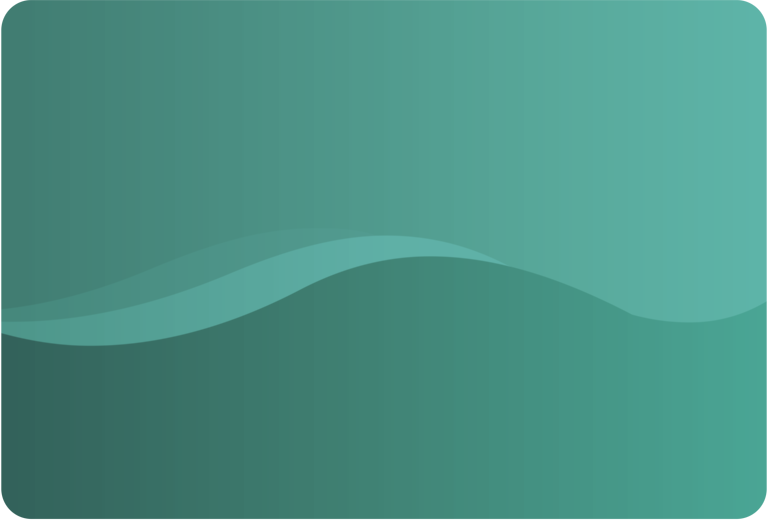
Reproduce this background procedurally as a WebGL 1 fragment shader.

```glsl
precision highp float;

uniform vec2 u_resolution;

const vec3 PAPER = vec3(1.0);

// Each knot holds position x, height y and slope.
float hermite(float x, vec3 a, vec3 b) {
    float span = b.x - a.x;
    float t = clamp((x - a.x) / span, 0.0, 1.0);
    float s = 1.0 - t;
    float height = mix(a.y, b.y, t * t * (3.0 - 2.0 * t));
    float bend = span * t * s * (a.z * s - b.z * t);
    return height + bend + b.z * max(x - b.x, 0.0);
}

// Three joined segments through four knots
float crest(float x, vec3 a, vec3 b, vec3 c, vec3 d) {
    if (x < b.x) return hermite(x, a, b);
    if (x < c.x) return hermite(x, b, c);
    return hermite(x, c, d);
}

float backCrest(float x) {
    return crest(x, vec3(0.0, 0.405, 0.15), vec3(0.195, 0.482, 0.62),
                    vec3(0.408, 0.561, 0.0), vec3(0.490, 0.547, -0.52));
}

float ribbonCrest(float x) {
    return crest(x, vec3(0.0, 0.3815, -0.04), vec3(0.2995, 0.474, 0.62),
                    vec3(0.503, 0.547, 0.0), vec3(0.655, 0.494, -0.74));
}

// The front wave has a kink where its right-hand trough begins.
float frontCrest(float x) {
    vec3 top = vec3(0.560, 0.507, 0.0);
    vec2 kink = vec2(0.823, 0.395);
    if (x < top.x) {
        return crest(x, vec3(0.0, 0.360, -0.41), vec3(0.117, 0.335, 0.0),
                        vec3(0.391, 0.443, 0.77), top);
    }
    if (x < kink.x) return hermite(x, top, vec3(kink, -0.77));
    vec3 trough = vec3(0.898, 0.380, 0.0);
    if (x < trough.x) return hermite(x, vec3(kink, -0.41), trough);
    return hermite(x, trough, vec3(1.0, 0.422, 0.89));
}

// Colour ramp with a middle stop
vec3 ramp(float x, float middle, vec3 left, vec3 centre, vec3 right) {
    vec3 first = mix(left, centre, clamp(x / middle, 0.0, 1.0));
    return mix(first, right, clamp((x - middle) / (1.0 - middle), 0.0, 1.0));
}

float below(float y, float edge, float blur) {
    return smoothstep(-blur, blur, edge - y);
}

float roundedBox(vec2 p, vec2 halfSize, float radius) {
    vec2 q = abs(p) - halfSize + radius;
    return length(max(q, 0.0)) + min(max(q.x, q.y), 0.0) - radius;
}

void main() {
    vec2 uv = gl_FragCoord.xy / u_resolution;
    float aspect = u_resolution.x / u_resolution.y;
    float pixel = 1.0 / u_resolution.y;

    // Faint vertical bands in the gradients
    float bands = 22.0;
    float tone = mix(uv.x, (floor(uv.x * bands) + 0.5) / bands, 0.45);

    vec3 sky = ramp(tone, 0.72, vec3(0.252, 0.484, 0.442),
                    vec3(0.345, 0.660, 0.606), vec3(0.368, 0.708, 0.662));
    vec3 back = ramp(tone, 0.5, vec3(0.272, 0.530, 0.484),
                     vec3(0.325, 0.612, 0.568), vec3(0.360, 0.690, 0.640));
    vec3 ribbon = ramp(tone, 0.5, vec3(0.302, 0.585, 0.538),
                       vec3(0.372, 0.688, 0.652), vec3(0.375, 0.710, 0.665));
    vec3 front = ramp(tone, 0.45, vec3(0.198, 0.380, 0.352),
                      vec3(0.249, 0.502, 0.448), vec3(0.290, 0.650, 0.585));

    // Waves from back to front
    vec3 color = sky;
    color = mix(color, back, below(uv.y, backCrest(uv.x), pixel));
    color = mix(color, ribbon, below(uv.y, ribbonCrest(uv.x), pixel));
    color = mix(color, front, below(uv.y, frontCrest(uv.x), pixel));

    // Rounded card with a thin margin
    vec2 centre = vec2(0.5 * aspect, 0.501);
    vec2 halfSize = vec2(0.5 * aspect - 0.0025, 0.499);
    float card = roundedBox(uv * vec2(aspect, 1.0) - centre, halfSize, 0.058);
    color = mix(color, PAPER, smoothstep(-0.75 * pixel, 0.75 * pixel, card));

    gl_FragColor = vec4(color, 1.0);
}
```
